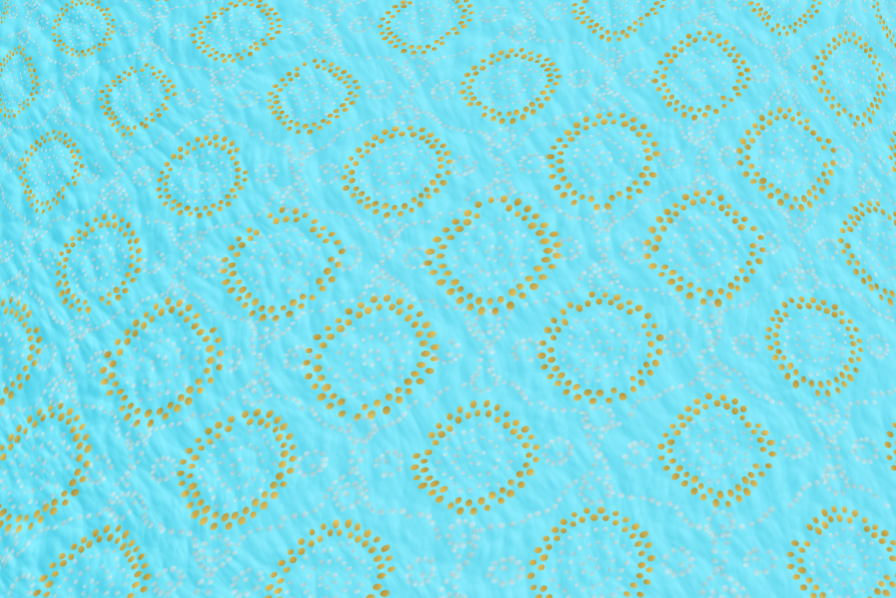
This texture is drawn by a Shadertoy shader. Its source:

```glsl
// Tie-dyed crepe cloth: a skewed, receding lattice of gold bead rings with pale
// bead rosettes inside and wavy bead vines and curls between them. Newton steps
// invert the cloth's polynomial drape; cellular noise shades the creases.
#define RING_RADIUS 0.375
#define ROW_GAP 0.066
#define RING_BEADS 28.0
#define GOLD_SIZE 0.0245
#define PALE_SIZE 0.0165
#define VINE_BEADS 22.0
#define VINE_SWAY 0.075
#define WEAR 0.03
#define CREASE_DEPTH 0.115
#define TURQUOISE vec3(0.475, 0.893, 0.965)
#define GOLD vec3(0.85, 0.67, 0.22)
#define PALE vec3(0.79, 0.88, 0.89)

const float TAU = 6.2831853;

float hash(vec2 p) {
    vec3 q = fract(p.xyx * vec3(0.1031, 0.1030, 0.0973));
    q += dot(q, q.yzx + 33.33);
    return fract((q.x + q.y) * q.z);
}

// Lattice coordinates to canvas position, in canvas heights
vec2 drape(vec2 g) {
    float i = g.x, j = g.y;
    return vec2(0.826, 0.576) + i * vec2(0.170, -0.148) + j * vec2(0.194, 0.164)
        + i * i * vec2(0.0088, -0.0078) + j * j * vec2(-0.0102, -0.0072)
        + i * j * vec2(0.0, 0.0137)
        + i * i * j * vec2(-0.0016, -0.0014) + i * j * j * vec2(-0.0072, -0.0014);
}

// Canvas position back to lattice coordinates
vec2 undrape(vec2 p) {
    vec2 g = vec2(0.0);
    for (int k = 0; k < 7; k++) {
        vec2 here = drape(g);
        mat2 slope = mat2(drape(g + vec2(0.01, 0.0)) - here,
                          drape(g + vec2(0.0, 0.01)) - here) / 0.01;
        g += inverse(slope) * (p - here);
    }
    return g;
}

// One bead: x is coverage, y is its tone from 0 to 1
vec2 bead(vec2 d, float size, vec2 key, float aa) {
    float h = hash(key);
    d += (vec2(h, hash(key + 7.7)) - 0.5) * size * 0.6;
    size *= 0.85 + 0.3 * hash(key + 3.1);
    float cover = 1.0 - smoothstep(size - aa, size + aa, length(d * vec2(0.92, 1.08)));
    float tone = clamp(0.5 + 0.3 * d.x / size + 0.6 * (h - 0.5), 0.0, 1.0);
    return vec2(cover * step(WEAR, h), tone);
}

// Circle of beads; lobes.x is the depth and lobes.y the number of lobes
vec2 beadRing(vec2 p, float radius, float count, float shift, vec2 lobes,
              float size, float seed, float aa) {
    float k = floor(fract(atan(p.y, p.x) / TAU + shift / count) * count);
    float angle = (k + 0.5 - shift) / count * TAU;
    vec2 e = vec2(cos(angle), sin(angle));
    float r = radius * (1.0 + lobes.x * cos(lobes.y * angle));
    return bead(vec2(dot(p, e) - r, dot(p, vec2(-e.y, e.x))), size, vec2(k, seed), aa);
}

// Wavy row of beads along t, swaying across the line s = 0
vec2 beadVine(float t, float s, float seed, float aa) {
    float k = floor(t * VINE_BEADS);
    float mid = (k + 0.5) / VINE_BEADS;
    float sway = sin(TAU * mid) + 0.4 * sin(3.0 * TAU * mid + seed);
    return bead(vec2(t - mid, s - VINE_SWAY * sway), PALE_SIZE, vec2(k, seed), aa);
}

vec2 over(vec2 a, vec2 b) { return a.x > b.x ? a : b; }

// Distance to the nearest scattered point
float cellular(vec2 p) {
    vec2 cell = floor(p);
    float nearest = 2.0;
    for (int y = -1; y <= 1; y++)
        for (int x = -1; x <= 1; x++) {
            vec2 c = cell + vec2(x, y);
            nearest = min(nearest, length(c + vec2(hash(c), hash(c + 19.3)) - p));
        }
    return nearest;
}

// Slope of the crinkled cloth, lit from one side
float creases(vec2 p) {
    p += 0.012 * sin(p.yx * vec2(23.0, 17.0) + 2.0 * sin(p * 9.0));
    vec2 q = mat2(0.94, -0.34, 0.34, 0.94) * p;
    vec2 broad = q * vec2(29.0, 16.0), fine = q * vec2(58.0, 36.0) + 40.0;
    vec2 light = vec2(0.22, 0.08);
    return cellular(broad + light) - cellular(broad)
        + 0.6 * (cellular(fine + light) - cellular(fine));
}

void mainImage(out vec4 fragColor, in vec2 fragCoord) {
    vec2 p = fragCoord / iResolution.y;
    float aa = 0.004 + 3.0 / iResolution.y;
    vec2 g = undrape(p);
    g += 0.012 * sin(g.yx * vec2(7.0, 9.0) + 1.5 * sin(g * 4.0));

    // Repeats swell along the middle band; c is scaled to undo that
    vec2 id = floor(g + 0.5);
    float band = id.x - 0.5 * id.y;
    float swell = 0.78 + 0.18 * exp(-0.8 * band * band);
    vec2 c = (g - id) / swell;

    // Gold double ring, squarer on some repeats
    float seed = 50.0 + dot(id, vec2(13.0, 37.0));
    vec2 square = vec2(-0.07 * hash(id + 60.0), 4.0);
    float radius = RING_RADIUS * (0.98 + 0.06 * hash(id + 90.0));
    vec2 gold = vec2(0.0), pale = vec2(0.0);
    for (float row = 0.0; row < 2.0; row++)
        gold = over(gold, beadRing(c, radius + (row - 0.5) * ROW_GAP, RING_BEADS,
                                   0.5 * row, square, GOLD_SIZE, seed + row, aa));

    // Pale rosette inside the ring
    for (float n = 0.0; n < 3.0; n++)
        pale = over(pale, beadRing(c, 0.055 + 0.1 * n, 6.0 + 10.0 * n, 0.0,
                                   vec2(0.05 * n, 6.0), PALE_SIZE, seed + 5.0 + n, aa));

    // Vines between the rings and four curls around each crossing
    vec2 corner = floor(g), v = g - corner - 0.5;
    float vineSeed = 200.0 + dot(corner, vec2(17.0, 41.0));
    pale = over(pale, beadVine(v.y + 0.5, v.x, vineSeed, aa));
    pale = over(pale, beadVine(v.x + 0.5, v.y, vineSeed + 3.0, aa));
    float curlSeed = vineSeed + dot(sign(v), vec2(4.0, 9.0));
    vec2 curl = abs(v) - 0.14 - 0.03 * hash(vec2(curlSeed, 2.0));
    pale = over(pale, beadRing(curl, 0.075, 11.0, 0.0, vec2(0.15, 1.0), PALE_SIZE, curlSeed, aa));
    pale = over(pale, beadRing(curl, 0.012, 1.0, 0.0, vec2(0.0), PALE_SIZE, curlSeed + 1.0, aa));

    // Cloth, deeper creased and slightly darker at the left
    float leftSide = 1.0 - smoothstep(0.0, 0.7, p.x);
    float relief = creases(p) * CREASE_DEPTH * (1.0 + 0.8 * leftSide);
    vec3 color = TURQUOISE + relief * vec3(1.5, 0.8, 0.6);
    color -= 0.035 * leftSide * vec3(1.6, 0.5, 0.3);

    // Beads take a little of the cloth's shading
    vec3 paleTone = mix(vec3(0.64, 0.78, 0.79), PALE + 0.03, pale.y);
    vec3 goldTone = mix(GOLD * vec3(0.86, 0.86, 0.9), GOLD + vec3(0.05, 0.07, 0.1), gold.y);
    color = mix(color, paleTone + 0.5 * relief, 0.78 * pale.x);
    color = mix(color, goldTone + 0.5 * relief, 0.92 * gold.x);
    fragColor = vec4(clamp(color, 0.0, 1.0), 1.0);
}
```
